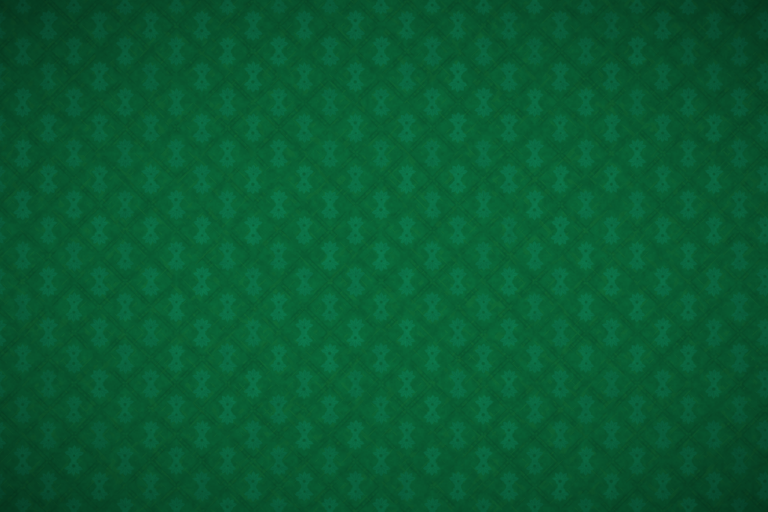
Write a Shadertoy shader that draws this pattern.

```glsl
const float CELLS_DOWN = 10.0;
const vec2 LATTICE_SHIFT = vec2(-0.055, 0.0);
const vec3 GROUND = vec3(0.036, 0.402, 0.220);
const vec3 MOTIF = vec3(0.045, 0.462, 0.292);
const vec3 FLECK = vec3(0.085, 0.455, 0.215);
const float BLOSSOM_HEIGHT = 0.115;
const float BLOSSOM_RADIUS = 0.105;
const vec2 PETAL_SIZE = vec2(0.042, 0.086);
const float PETAL_SPREAD = 0.66;
const float HEART_RADIUS = 0.024;
const float WAIST_WIDTH = 0.06;
const float LINE_INSET = 0.034;
const float LINE_WIDTH = 0.011;
const float VIGNETTE = 0.185;
const float VIGNETTE_POWER = 1.3;

float hash(vec2 p) {
    vec3 q = fract(p.xyx * 0.1031);
    q += dot(q, q.yzx + 33.33);
    return fract((q.x + q.y) * q.z);
}

float noise(vec2 p) {
    vec2 i = floor(p), f = fract(p);
    f = f * f * (3.0 - 2.0 * f);
    vec2 e = vec2(0.0, 1.0);
    return mix(mix(hash(i), hash(i + e.yx), f.x),
               mix(hash(i + e.xy), hash(i + e.yy), f.x), f.y);
}

vec2 rotate(vec2 p, float angle) {
    float c = cos(angle), s = sin(angle);
    return vec2(c * p.x - s * p.y, s * p.x + c * p.y);
}

// Pointed leaf centred on the origin; size holds half width and half length
float leafDistance(vec2 p, vec2 size) {
    float offset = (size.y * size.y - size.x * size.x) / (2.0 * size.x);
    return length(vec2(abs(p.x) + offset, p.y)) - offset - size.x;
}

float coverage(float d, float blur) {
    return 1.0 - smoothstep(-blur, blur, d);
}

// Two mirrored blossoms joined at a waist: x is the outline, y the carved detail
vec2 motifDistance(vec2 p, float seed) {
    vec2 q = vec2(p.x, abs(p.y) - BLOSSOM_HEIGHT);
    float outline = length(q) - BLOSSOM_RADIUS;
    float veins = 1.0;
    vec2 size = PETAL_SIZE * (0.94 + 0.12 * seed);
    for (int i = -2; i <= 2; i++) {
        vec2 petal = rotate(q, float(i) * PETAL_SPREAD) - vec2(0.0, size.y);
        outline = min(outline, leafDistance(petal, size));
        veins = min(veins, leafDistance(petal, size * vec2(0.14, 0.5)));
    }
    vec2 waist = abs(p) - vec2(WAIST_WIDTH, BLOSSOM_HEIGHT);
    outline = min(outline, max(waist.x, waist.y));
    return vec2(outline, veins);
}

void mainImage(out vec4 fragColor, in vec2 fragCoord) {
    vec2 centred = (fragCoord - 0.5 * iResolution.xy) / iResolution.y;
    vec2 p = centred * CELLS_DOWN - LATTICE_SHIFT;
    float blur = CELLS_DOWN / iResolution.y;

    // Diagonal axes turn the staggered rows into a square lattice
    vec2 diagonal = vec2(p.x + p.y, p.x - p.y);
    vec2 id = floor(diagonal + 0.5);
    vec2 cell = diagonal - id;
    vec2 local = 0.5 * vec2(cell.x + cell.y, cell.x - cell.y);
    float seed = hash(id + 71.0);
    float seed2 = hash(id + 153.0);

    // Mottled ground with short diagonal strokes
    float mottle = noise(p * 5.0 + 40.0) - 0.5;
    float grain = noise(p * 15.0 + 200.0) - 0.5;
    float strokesA = noise(diagonal * vec2(4.0, 15.0) + 300.0);
    float strokesB = noise(diagonal * vec2(15.0, 4.0) + 400.0);
    float strokes = max(strokesA, strokesB);
    vec3 color = GROUND * (1.0 + 0.06 * mottle + 0.09 * grain);
    color = mix(color, FLECK, 0.4 * smoothstep(0.72, 0.95, strokes));

    // Worn double lines and beads along the diamond borders
    vec2 border = (0.5 - abs(cell)) * 0.7071;
    float edge = min(border.x, border.y);
    float along = border.x < border.y ? diagonal.y : diagonal.x;
    float wear = smoothstep(0.15, 0.7, noise(p * 6.0 + 90.0));
    float line = coverage(abs(edge - LINE_INSET) - LINE_WIDTH, blur);
    float bead = coverage(length(vec2(edge, (fract(along * 8.0) - 0.5) * 0.088)) - 0.018, blur);
    color *= 1.0 - 0.045 * (1.0 - smoothstep(0.0, 0.11, edge));
    color *= 1.0 - 0.075 * line * wear;
    color = mix(color, FLECK, 0.28 * bead * wear);

    // Motif, with slightly ragged outlines and uneven dye
    vec2 shape = motifDistance(rotate(local, 0.08 * (seed2 - 0.5)), seed);
    float ragged = 0.018 * grain + 0.012 * mottle;
    float body = coverage(shape.x + ragged, blur);
    vec3 dye = MOTIF * (0.975 + 0.05 * seed2 + 0.06 * grain + 0.04 * mottle);
    color = mix(color, dye, body * (0.82 + 0.14 * seed));
    color *= 1.0 - 0.06 * body * coverage(shape.y, blur);

    // Small dark hearts, unequal from one blossom to the next
    float side = local.y < 0.0 ? 0.0 : 1.0;
    float heartSeed = hash(id + 211.0 + 37.0 * side);
    vec2 heart = vec2(local.x + 0.014 * (heartSeed - 0.5), abs(local.y) - BLOSSOM_HEIGHT + 0.015);
    float heartEdge = length(heart) - HEART_RADIUS * (0.65 + 0.7 * heartSeed);
    color = mix(color, GROUND * 0.93, 0.85 * coverage(heartEdge, blur));

    // Fine weave grain and darkened margins
    color *= 1.0 + 0.05 * (noise(p * 34.0 + 500.0) - 0.5);
    vec2 margin = 2.0 * fragCoord / iResolution.xy - 1.0;
    color *= 1.0 - VIGNETTE * pow(dot(margin, margin), VIGNETTE_POWER);
    fragColor = vec4(clamp(color, 0.0, 1.0), 1.0);
}
```
